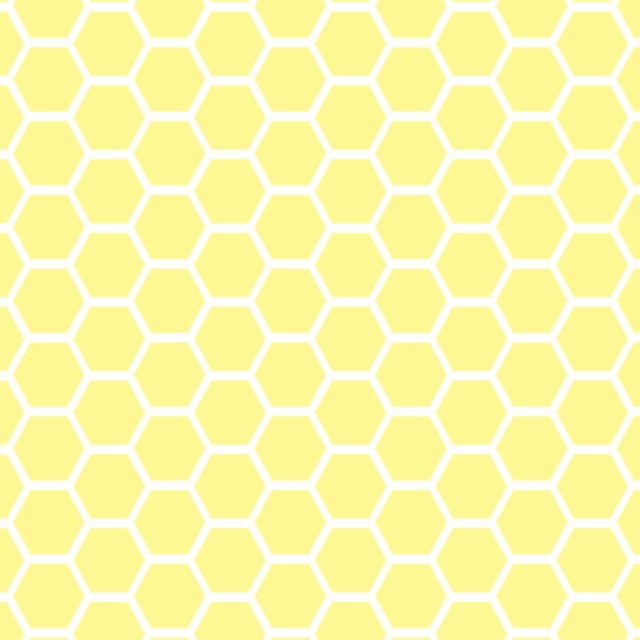
This pattern is drawn by a WebGL 1 fragment shader. Its source:

```glsl
precision highp float;
// Honeycomb of flat-topped pale yellow hexagons separated by soft white lines.

uniform vec2 u_resolution;

#define COLUMN_STEP 0.09434
#define ROW_STEP 0.1153
#define ORIGIN vec2(0.0762, 0.0688)
#define ODD_LIFT 0.0559
#define HALF_HEIGHT 0.0502
#define SIDE_REACH 0.0492
#define SIDE_NORMAL vec2(0.879, 0.478)
#define EDGE_SOFTNESS 0.0028
#define CELL_COLOR vec3(0.992, 0.969, 0.580)
#define LINE_COLOR vec3(0.996, 0.996, 0.990)

// Signed distance to a hexagon with flat top and bottom
float hexagonDistance(vec2 p) {
    p = abs(p);
    return max(p.y - HALF_HEIGHT, dot(p, SIDE_NORMAL) - SIDE_REACH);
}

// Distance to the nearest cell of one column
float columnDistance(vec2 p, float column) {
    float lift = ODD_LIFT * mod(column, 2.0);
    float x = p.x - column * COLUMN_STEP;
    float y = mod(p.y - lift + 0.5 * ROW_STEP, ROW_STEP) - 0.5 * ROW_STEP;
    return hexagonDistance(vec2(x, y));
}

void main() {
    vec2 p = gl_FragCoord.xy / u_resolution.y - ORIGIN;
    float nearest = floor(p.x / COLUMN_STEP + 0.5);

    // Neighbouring columns interlock, so test both sides
    float d = 1.0;
    for (int i = -1; i <= 1; i++) {
        d = min(d, columnDistance(p, nearest + float(i)));
    }

    float softness = max(EDGE_SOFTNESS, 0.75 / u_resolution.y);
    float line = smoothstep(-softness, softness, d);
    gl_FragColor = vec4(mix(CELL_COLOR, LINE_COLOR, line), 1.0);
}
```
